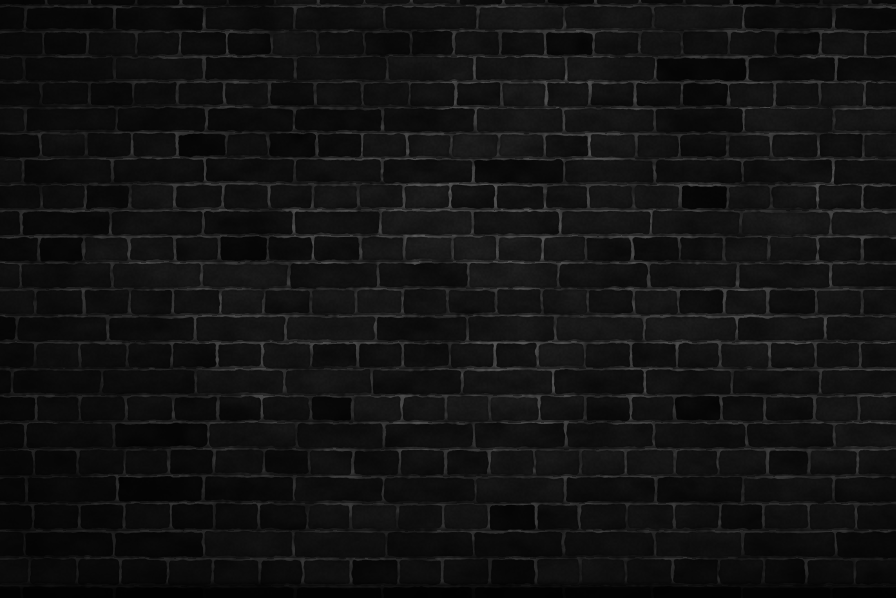
This texture is drawn by a WebGL 2 fragment shader. Its source:

```glsl
#version 300 es
precision highp float;
// Draws a dim, near-black brick wall with alternating courses of long and short bricks.

uniform vec2 u_resolution;
out vec4 outColor;

// Lengths are fractions of the canvas height.
const float TOP_OFFSET = 0.0103;
const float COURSE_HEIGHT = 0.0418;
const float COURSE_GROWTH = 0.0001016;
const float LONG_BRICK = 0.1503;
const float SHORT_BRICK = 0.0765;
const float JOINT_HALF = 0.0021;
const float CORNER = 0.0045;
const vec3 BRICK_DARK = vec3(0.032);
const vec3 BRICK_LIGHT = vec3(0.086);
const vec3 BRICK_BURNT = vec3(0.014);
const vec3 MORTAR_DARK = vec3(0.075);
const vec3 MORTAR_LIGHT = vec3(0.260);

float hash(vec2 p) {
    vec3 q = fract(p.xyx * 0.1031);
    q += dot(q, q.yzx + 33.33);
    return fract((q.x + q.y) * q.z);
}

float noise(vec2 p) {
    vec2 i = floor(p), f = fract(p);
    f = f * f * (3.0 - 2.0 * f);
    float low = mix(hash(i), hash(i + vec2(1, 0)), f.x);
    float high = mix(hash(i + vec2(0, 1)), hash(i + vec2(1, 1)), f.x);
    return mix(low, high, f.y);
}

float fbm(vec2 p) {
    float sum = 0.0, gain = 0.533;
    for (int i = 0; i < 4; i++) {
        sum += gain * noise(p);
        p = p * 2.03 + 17.0;
        gain *= 0.5;
    }
    return sum;
}

float roundedBox(vec2 p, vec2 halfSize, float radius) {
    vec2 q = abs(p) - halfSize + radius;
    return length(max(q, 0.0)) + min(max(q.x, q.y), 0.0) - radius;
}

// Courses counted from the top; they grow slightly taller on the way down.
float courseDepth(float y) {
    float fall = 1.0 - TOP_OFFSET - y;
    float root = sqrt(COURSE_HEIGHT * COURSE_HEIGHT + 4.0 * COURSE_GROWTH * fall);
    return (root - COURSE_HEIGHT) / (2.0 * COURSE_GROWTH);
}

// Position of a vertical joint, in brick widths, shifted a little at random.
float jointAt(float index, float course, float jitter) {
    return index + jitter * hash(vec2(index + 50.0, course + 9.0));
}

// Finds the brick under p: xy = its id, z = distance to its edge (negative inside),
// w = height within the brick from -1 (bottom) to 1 (top).
vec4 findBrick(vec2 p) {
    float depth = courseDepth(p.y);
    float course = floor(depth);
    float pitch = COURSE_HEIGHT + 2.0 * COURSE_GROWTH * depth;
    bool isLong = mod(course, 2.0) < 0.5;
    float width = isLong ? LONG_BRICK : SHORT_BRICK;
    float jitter = isLong ? 0.05 : 0.10;
    float cycle = fract(course / 16.0);
    float phase = isLong ? 0.29 - 0.18 * cycle * cycle : 0.96 - 0.0137 * course;

    float u = p.x / width - phase + 0.5 * jitter;
    float index = floor(u);
    if (u < jointAt(index, course, jitter)) index -= 1.0;
    float left = jointAt(index, course, jitter);
    float right = jointAt(index + 1.0, course, jitter);

    vec2 id = vec2(index + 50.0, course + 3.0);
    vec2 local = vec2((u - 0.5 * (left + right)) * width, (course + 0.5 - depth) * pitch);
    local.y += 0.0012 * (hash(id + 31.0) - 0.5);
    vec2 halfSize = 0.5 * vec2((right - left) * width, pitch) - JOINT_HALF;
    halfSize.y -= 0.0012 * hash(id + 57.0);
    float edge = roundedBox(local, halfSize, CORNER);
    return vec4(id, edge, local.y / halfSize.y);
}

vec3 brickColor(vec2 id, vec2 p, float height) {
    float tone = 0.65 * hash(id) + 0.9 * (fbm(p * vec2(20.0, 34.0) + id * 3.7) - 0.32);
    vec3 color = mix(BRICK_DARK, BRICK_LIGHT, clamp(tone, 0.0, 1.2));
    float burnt = step(0.955, hash(id + 113.0)) * (0.55 + 0.4 * noise(p * 40.0));
    color = mix(color, BRICK_BURNT, burnt);
    color *= 0.91 + 0.18 * noise(p * 330.0);
    return color * (1.0 + 0.08 * height);
}

// Patchy mortar, shaded where it lies just below a brick.
vec3 mortarColor(vec2 p, float height) {
    float patches = smoothstep(0.25, 0.75, fbm(p * 16.0 + 5.0));
    float grain = noise(p * 150.0);
    float shade = mix(0.65, 1.08, smoothstep(-1.1, -0.7, height));
    return mix(MORTAR_DARK, MORTAR_LIGHT, 0.55 * patches + 0.4 * grain) * shade;
}

// Soft light that fades toward the left, the corners and the foot of the wall.
float wallLight(vec2 uv, vec2 p) {
    vec2 q = (uv - vec2(0.64, 0.60)) * vec2(1.3, 1.45);
    float pool = max(1.27 - 0.75 * dot(q, q), 0.5);
    float clouds = 0.8 + 0.4 * fbm(p * 3.5 + 2.0);
    return pool * clouds * mix(0.2, 1.0, smoothstep(0.012, 0.032, uv.y));
}

void main() {
    vec2 uv = gl_FragCoord.xy / u_resolution;
    vec2 p = gl_FragCoord.xy / u_resolution.y;

    // Sagging courses and chipped brick edges
    vec2 bent = p + vec2(0.0, 0.003 * (noise(p * vec2(3.0, 5.0)) - 0.5));
    bent += 0.0026 * (vec2(noise(p * 75.0), noise(p * 75.0 + 40.0)) - 0.5);
    vec4 brick = findBrick(bent);
    float edge = brick.z + 0.0036 * (fbm(p * 95.0 + 8.0) - 0.5);

    float soft = max(0.0010, 0.7 / u_resolution.y);
    float mortar = smoothstep(-soft, soft, edge);
    float rim = smoothstep(-0.005, 0.0, edge) * (1.0 - mortar);
    vec3 face = brickColor(brick.xy, p, brick.w) * (1.0 - 0.15 * rim);
    vec3 color = mix(face, mortarColor(p, brick.w), mortar);
    outColor = vec4(color * wallLight(uv, p), 1.0);
}
```
